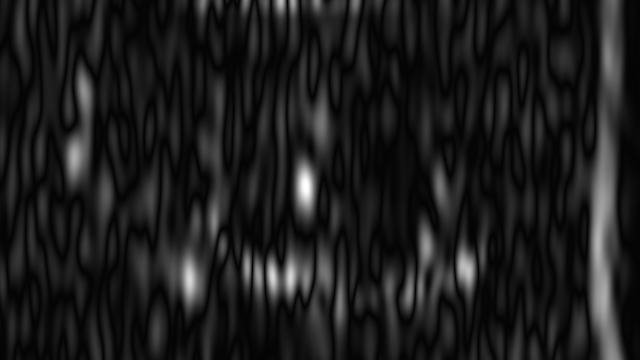
A Shadertoy shader for this texture:

```glsl
// Grey echo scan: tall dark-creased speckle, soft bright spots, a curved faint
// band and a bright wall at the right. Signed noise and Gaussian spots are
// summed, and the magnitude of the sum leaves thin dark lines at its zeros.

vec2 gradientAt(vec2 cell) {
    float h = fract(sin(dot(cell, vec2(127.1, 311.7))) * 43758.55);
    return vec2(cos(6.2832 * h), sin(6.2832 * h));
}

float gradientNoise(vec2 p) {
    vec2 i = floor(p), f = p - i;
    vec2 u = f * f * f * (f * (f * 6.0 - 15.0) + 10.0);
    float a = dot(gradientAt(i), f);
    float b = dot(gradientAt(i + vec2(1, 0)), f - vec2(1, 0));
    float c = dot(gradientAt(i + vec2(0, 1)), f - vec2(0, 1));
    float d = dot(gradientAt(i + vec2(1, 1)), f - vec2(1, 1));
    return mix(mix(a, b, u.x), mix(c, d, u.x), u.y);
}

// Two sheared layers hide the lattice of each other.
float streaks(vec2 p) {
    float first = gradientNoise(vec2(24.0 * p.x + 1.3 * p.y, 5.5 * p.y));
    float second = gradientNoise(vec2(28.0 * p.x - 1.7 * p.y, 4.6 * p.y) + 37.4);
    return first + second;
}

// Scattered upright spots of falling strength and alternating sign.
float spots(vec2 p) {
    float sum = 0.0;
    for (int i = 0; i < 16; i++) {
        float n = float(i);
        vec2 place = fract(0.5 + n * vec2(0.7549, 0.5698));
        vec2 d = p - vec2(0.2, 0.18) - place * vec2(1.3, 0.62);
        d.x += 0.08 * sin(n * 2.3) * d.y;
        d /= vec2(0.029, 0.075) * (0.88 + 0.2 * fract(n * 0.37));
        float strength = 0.97 * exp(-0.15 * n);
        sum += (i % 2 == 0 ? strength : -strength) * exp(-dot(d, d));
    }
    return sum;
}

void mainImage(out vec4 fragColor, in vec2 fragCoord) {
    vec2 p = fragCoord / iResolution.y;
    float fromRight = iResolution.x / iResolution.y - p.x;

    // Speckle gain: uneven background, curved band, brighter top edge
    float gain = 0.29 + 0.16 * gradientNoise(p * 3.0 + 9.2);
    float curve = 0.17 + 1.05 * (p.x - 1.0) * (p.x - 1.0);
    float along = smoothstep(0.5, 0.62, p.x) * smoothstep(1.44, 1.32, p.x);
    gain += 0.75 * along * exp(-pow((p.y - curve) / 0.065, 2.0));
    gain += 0.5 * smoothstep(0.94, 1.0, p.y) * smoothstep(0.3, 0.7, p.x)
                * smoothstep(1.3, 0.9, p.x);

    // The space behind the wall is nearly black
    gain *= mix(0.22, 1.0, smoothstep(0.02, 0.075, fromRight));

    // Gently bent wall, brighter toward the bottom
    float wallPlace = 0.106 - 0.12 * (p.y - 0.5) * (p.y - 0.5)
                    + 0.012 * sin(6.0 * p.y);
    float across = (fromRight - wallPlace) / 0.034;
    float wall = exp(-across * across * (0.6 + 0.4 * across * across));
    wall *= mix(0.58, 0.32, smoothstep(0.25, 0.95, p.y));

    float echo = streaks(p) * gain + spots(p) + wall;
    float grey = sqrt(echo * echo + 0.0003);
    fragColor = vec4(vec3(min(grey, 1.0)), 1.0);
}
```
